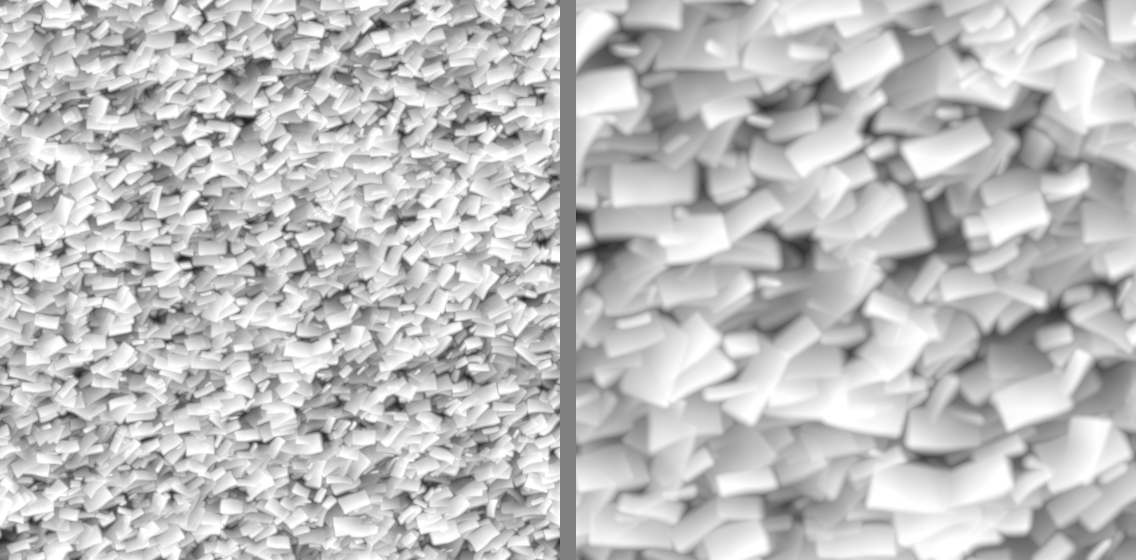
Left, the full canvas; right, a detail of the centre.
This texture map is drawn by a WebGL 2 fragment shader. Its source:

```glsl
#version 300 es
precision highp float;
precision highp int;

// Tiling height map of crushed, tilted chips lying over each other.
// Each grid cell scatters soft rotated boxes with sloping tops; a smooth
// maximum keeps the highest one, and wrapped gradient noise roughens it.

#define CELLS 28            // grid cells per side
#define CHIPS_PER_CELL 8
#define CHIP_MIN 0.24       // half length, in cells
#define CHIP_MAX 0.80
#define EDGE_BLUR 0.16      // in cells
#define LEAN 0.35           // mean chip angle, radians
#define LEAN_SPREAD 1.1
#define TILT 0.22           // brightness change from chip centre to rim
#define TOP_LEVEL 0.93      // highest untilted chip
#define SHARPNESS 14.0      // exponent of the smooth maximum
#define WARP 0.16           // edge roughness, in cells
#define DARKEST 0.14

uniform vec2 u_resolution;
out vec4 fragColor;

// Integer hash: three random values in 0..1 for a lattice point and a seed
vec3 hash3(ivec2 cell, int seed) {
    uvec3 v = uvec3(ivec3(cell, seed)) * 1664525u + 1013904223u;
    v.x += v.y * v.z;
    v.y += v.z * v.x;
    v.z += v.x * v.y;
    v ^= v >> 16u;
    v.x += v.y * v.z;
    v.y += v.z * v.x;
    v.z += v.x * v.y;
    return vec3(v >> 8u) / 16777216.0;
}

ivec2 wrap(ivec2 cell, int period) {
    return (cell + 2 * period) % period;
}

// Gradient noise that repeats after a whole number of lattice cells
float cornerSlope(ivec2 corner, vec2 offset, int period, int seed) {
    float angle = 6.28319 * hash3(wrap(corner, period), seed).x;
    return dot(vec2(cos(angle), sin(angle)), offset);
}

float gradientNoise(vec2 p, int period, int seed) {
    ivec2 i = ivec2(floor(p));
    vec2 f = fract(p);
    vec2 u = f * f * f * (f * (f * 6.0 - 15.0) + 10.0);
    float a = cornerSlope(i, f, period, seed);
    float b = cornerSlope(i + ivec2(1, 0), f - vec2(1, 0), period, seed);
    float c = cornerSlope(i + ivec2(0, 1), f - vec2(0, 1), period, seed);
    float d = cornerSlope(i + ivec2(1, 1), f - vec2(1, 1), period, seed);
    return mix(mix(a, b, u.x), mix(c, d, u.x), u.y);
}

// Height of one chip at an offset from the corner of its cell
float chipHeight(vec2 offset, ivec2 cell, int index) {
    vec3 place = hash3(cell, 3 * index + 11);
    vec3 shape = hash3(cell, 3 * index + 12);
    vec3 pose = hash3(cell, 3 * index + 13);

    float halfLength = mix(CHIP_MIN, CHIP_MAX, shape.x);
    vec2 halfSize = halfLength * vec2(1.0, mix(0.4, 0.7, shape.y));
    float angle = LEAN + LEAN_SPREAD * (pose.x + pose.y - 1.0);
    float c = cos(angle), s = sin(angle);
    vec2 q = mat2(c, -s, s, c) * (offset - place.xy);

    // Tops rise towards the lower rim, which then drops off sharply
    vec2 rim = q / halfSize;
    float slope = TILT * dot(rim, vec2(1.6 * pose.z - 0.8, -0.9));
    float top = clamp(TOP_LEVEL * place.z + slope, 0.0, 1.0);
    vec2 inside = smoothstep(-EDGE_BLUR, EDGE_BLUR, halfSize - abs(q));
    return top * inside.x * inside.y;
}

// Smooth maximum over all chips that can reach the point
float chipField(vec2 p) {
    ivec2 home = ivec2(floor(p));
    float total = 0.0;
    for (int y = -1; y <= 1; y++) {
        for (int x = -1; x <= 1; x++) {
            ivec2 cell = home + ivec2(x, y);
            ivec2 wrapped = wrap(cell, CELLS);
            for (int k = 0; k < CHIPS_PER_CELL; k++) {
                total += pow(chipHeight(p - vec2(cell), wrapped, k), SHARPNESS);
            }
        }
    }
    return pow(total, 1.0 / SHARPNESS);
}

void main() {
    vec2 p = gl_FragCoord.xy / u_resolution * float(CELLS);
    vec2 bend = vec2(gradientNoise(p, CELLS, 1), gradientNoise(p, CELLS, 2));
    float height = chipField(p + WARP * bend);

    // Faint mottling on the chips, then the grey scale
    height += 0.05 * gradientNoise(2.0 * p, 2 * CELLS, 3);
    float grey = mix(DARKEST, 1.0, clamp(height, 0.0, 1.0));
    fragColor = vec4(vec3(grey), 1.0);
}
```
